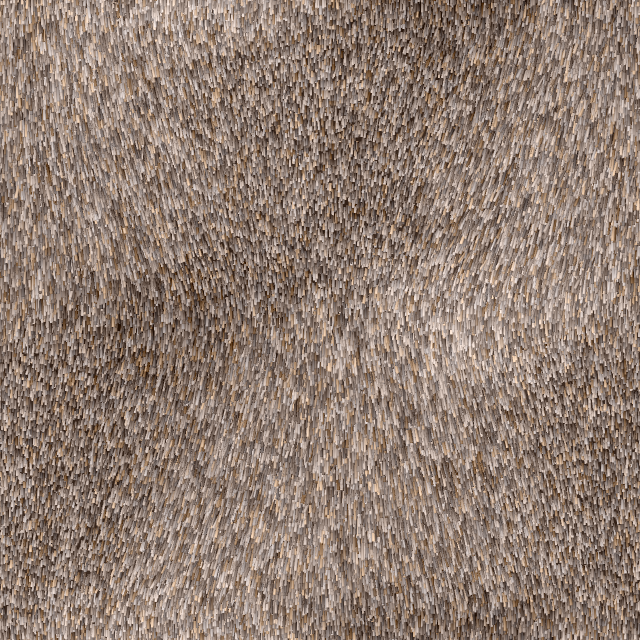
Reproduce this texture procedurally as a Shadertoy shader.

```glsl
// Weathered reed thatch: short overlapping stalks that fan out in two staggered courses.

const float TAU = 6.2831853;
const vec2 CELL = vec2(0.003, 0.010);         // spacing of the stalks
const vec3 WARM_SHIFT = vec3(0.0, -0.07, -0.11);
const vec3 STRAW_TINT = vec3(0.06, 0.0, -0.08);
const vec3 ASH_TINT = vec3(-0.02, 0.005, 0.03);
const float GAP_TONE = 0.23;

vec4 hash4(vec2 p) {
    vec4 q = fract(p.xyxy * vec4(0.1031, 0.1030, 0.0973, 0.1099));
    q += dot(q, q.wzxy + 33.33);
    return fract((q.xxyz + q.yzzw) * q.zywx);
}

float valueNoise(vec2 p) {
    vec2 i = floor(p), f = fract(p);
    f = f * f * (3.0 - 2.0 * f);
    float low = mix(hash4(i).x, hash4(i + vec2(1, 0)).x, f.x);
    float high = mix(hash4(i + vec2(0, 1)).x, hash4(i + vec2(1, 1)).x, f.x);
    return mix(low, high, f.y);
}

// Large-scale layout: x = lean angle, y = stalk length, z = tone offset
vec3 thatchField(vec2 p) {
    float side = sin(TAU * (p.x - 0.5));
    float center = cos(TAU * (p.x - 0.5));
    float course = clamp(2.0 * sin(TAU * p.y), -1.0, 1.0);
    float patches = valueNoise(p * 7.0) - 0.5;
    float lean = -0.25 * side * course + 0.12 * patches;
    float size = smoothstep(-1.0, 1.0, center * course + 0.5 * patches);
    float tone = -0.09 * side * pow(abs(cos(TAU * p.y)), 5.0) * sign(cos(TAU * p.y));
    tone += 0.05 * patches + 0.06 * (valueNoise(p * 28.0 + 9.0) - 0.5);
    return vec3(lean, mix(0.013, 0.026, size), tone);
}

// Colour of one stalk; across runs -1..1, along runs 0 (cut end) to 1 (tucked end)
vec3 stalkColor(float across, float along, vec4 rnd, float tone) {
    float light = 0.67 + tone + 0.44 * (rnd.x - 0.5);
    light -= 0.20 * across * across + 0.07 * across;
    light += 0.06 - 0.24 * along;
    light -= 0.12 * (1.0 - smoothstep(0.0, 0.08, along));
    vec3 tint = STRAW_TINT * smoothstep(0.72, 1.0, rnd.y)
              + ASH_TINT * smoothstep(0.4, 0.0, rnd.y);
    return light + WARM_SHIFT + tint;
}

// Topmost stalk at a point, found among the neighbouring cells
vec3 thatch(vec2 p, vec3 field) {
    vec3 color = GAP_TONE + field.z + WARM_SHIFT;
    float topDepth = -10.0;
    float column = floor(p.x / CELL.x);
    for (int i = -3; i <= 3; i++) {
        float col = column + float(i);
        float shift = hash4(vec2(col, 71.0)).x;
        float row = floor(p.y / CELL.y + shift);
        for (int j = -2; j <= 2; j++) {
            vec2 id = vec2(col, row + float(j));
            vec4 place = hash4(id + 17.0);
            vec4 look = hash4(id + 431.0);
            vec2 offset = p - (id + place.xy - vec2(0.0, shift)) * CELL;

            float stray = place.z * 2.0 - 1.0;
            float lean = field.x + 0.08 * stray + 0.25 * pow(stray, 9.0);
            float c = cos(lean), s = sin(lean);
            vec2 local = vec2(c * offset.x - s * offset.y, s * offset.x + c * offset.y);

            float width = mix(0.0028, 0.0047, place.w);
            float len = field.y * mix(0.7, 1.2, look.z);
            float across = 2.0 * local.x / width;
            float along = local.y / len + 0.5;
            float depth = 0.9 * look.w - along;
            bool inside = abs(across) < 1.0 && abs(along - 0.5) < 0.5;
            if (inside && depth > topDepth) {
                topDepth = depth;
                color = stalkColor(across, along, look, field.z);
            }
        }
    }
    return color;
}

void mainImage(out vec4 fragColor, in vec2 fragCoord) {
    float pixel = 1.0 / iResolution.y;
    vec2 p = fragCoord * pixel;
    vec3 field = thatchField(p);

    // Four samples per pixel smooth the stalk edges
    vec3 sum = vec3(0.0);
    for (int k = 0; k < 4; k++) {
        vec2 corner = vec2(k % 2, k / 2) - 0.5;
        sum += thatch(p + 0.5 * corner * pixel, field);
    }
    fragColor = vec4(clamp(sum * 0.25, 0.0, 1.0), 1.0);
}
```
